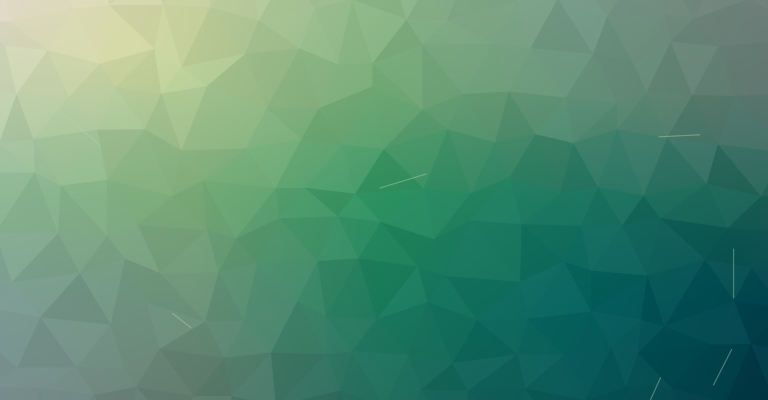
Give the GLSL for this background, as a Shadertoy shader.

```glsl
float hash(vec2 p) {
    return fract(sin(dot(p, vec2(127.1, 311.7))) * 43758.5);
}

// Five evenly spaced colour stops
vec3 ramp(float t, vec3 a, vec3 b, vec3 c, vec3 d, vec3 e) {
    t = clamp(t, 0.0, 1.0) * 4.0;
    vec3 color = mix(a, b, clamp(t, 0.0, 1.0));
    color = mix(color, c, clamp(t - 1.0, 0.0, 1.0));
    color = mix(color, d, clamp(t - 2.0, 0.0, 1.0));
    return mix(color, e, clamp(t - 3.0, 0.0, 1.0));
}

// Gradient mesh from cream through green to deep teal
vec3 gradientMesh(vec2 p) {
    float x = p.x * iResolution.y / iResolution.x;
    vec3 bottom = ramp(x, vec3(.46, .55, .55), vec3(.38, .48, .43),
        vec3(.11, .41, .35), vec3(.04, .35, .35), vec3(.00, .21, .26));
    vec3 lower = ramp(x, vec3(.48, .60, .57), vec3(.42, .57, .47),
        vec3(.11, .49, .37), vec3(.02, .38, .37), vec3(.00, .26, .30));
    vec3 middle = ramp(x, vec3(.54, .71, .57), vec3(.48, .67, .47),
        vec3(.16, .56, .37), vec3(.10, .45, .37), vec3(.10, .37, .33));
    vec3 upper = ramp(x, vec3(.75, .81, .68), vec3(.66, .77, .57),
        vec3(.43, .65, .45), vec3(.38, .56, .46), vec3(.36, .46, .43));
    vec3 top = ramp(x, vec3(.88, .85, .78), vec3(.77, .81, .63),
        vec3(.55, .71, .53), vec3(.47, .61, .54), vec3(.44, .50, .48));
    vec2 toGlow = (vec2(x, p.y) - vec2(.16, .87)) / vec2(.12, .13);
    vec3 warmGlow = vec3(.07, .04, .0) * exp(-dot(toGlow, toGlow));
    return ramp(p.y, bottom, lower, middle, upper, top) + warmGlow;
}

// Staggered lattice with jittered corners
vec2 latticePoint(vec2 cell) {
    vec2 jitter = vec2(hash(cell), hash(cell + 37.0)) - 0.5;
    float stagger = 0.5 * mod(cell.y, 2.0);
    return (cell + vec2(stagger, 0.0) + 0.62 * jitter) / vec2(8.3, 9.25);
}

float edgeDistance(vec2 p, vec2 a, vec2 b) {
    vec2 e = b - a, v = p - a;
    return (e.x * v.y - e.y * v.x) / length(e);
}

// Adds one counterclockwise triangle; alpha accumulates its coverage
void addFacet(inout vec4 sum, vec2 p, vec2 a, vec2 b, vec2 c, float seed) {
    float inside = min(edgeDistance(p, a, b),
                   min(edgeDistance(p, b, c), edgeDistance(p, c, a)));
    float soft = 0.7 / iResolution.y;
    float coverage = smoothstep(-soft, soft, inside);
    if (coverage > 0.0) {
        vec3 color = gradientMesh(mix(p, (a + b + c) / 3.0, 0.6));
        color += (seed - 0.5) * 0.045;
        sum += vec4(color, 1.0) * coverage;
    }
}

float segmentDistance(vec2 p, vec2 a, vec2 b) {
    vec2 e = b - a, v = p - a;
    return length(v - e * clamp(dot(v, e) / dot(e, e), 0.0, 1.0));
}

void mainImage(out vec4 fragColor, in vec2 fragCoord) {
    vec2 p = fragCoord / iResolution.y;
    vec2 home = floor(p * vec2(8.3, 9.25));
    vec4 sum = vec4(gradientMesh(p), 1.0) * 0.001;

    // Split each nearby quad along its shorter diagonal
    for (int j = -2; j <= 1; j++) {
        for (int i = -2; i <= 1; i++) {
            vec2 cell = home + vec2(i, j);
            vec2 a = latticePoint(cell);
            vec2 b = latticePoint(cell + vec2(1, 0));
            vec2 c = latticePoint(cell + vec2(1, 1));
            vec2 d = latticePoint(cell + vec2(0, 1));
            float seedA = hash(cell + 71.0), seedB = hash(cell + 113.0);
            if (distance(a, c) < distance(b, d)) {
                addFacet(sum, p, a, b, c, seedA);
                addFacet(sum, p, a, c, d, seedB);
            } else {
                addFacet(sum, p, a, b, d, seedA);
                addFacet(sum, p, b, c, d, seedB);
            }
        }
    }
    vec3 color = sum.rgb / sum.a;

    // Pale hairline seams, each from xy to zw
    vec4 seams[7] = vec4[7](
        vec4(.950, .530, 1.065, .565), vec4(1.648, .658, 1.749, .663),
        vec4(1.834, .377, 1.834, .256), vec4(1.829, .126, 1.784, .038),
        vec4(1.651, .055, 1.626, .0), vec4(.432, .216, .477, .181),
        vec4(.131, .739, .251, .636));
    float seam = 0.0;
    for (int i = 0; i < 7; i++) {
        float d = segmentDistance(p, seams[i].xy, seams[i].zw);
        seam = max(seam, 1.0 - smoothstep(0.0, 0.003, d));
    }
    color = mix(color, vec3(.72, .82, .70), 0.4 * seam);

    fragColor = vec4(clamp(color, 0.0, 1.0), 1.0);
}
```
